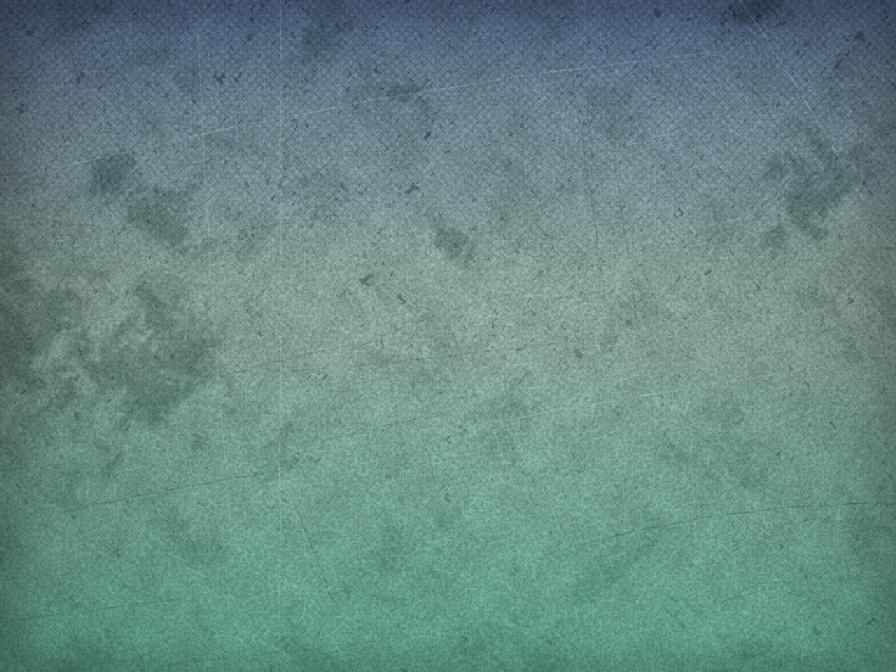
This texture is drawn by a Shadertoy shader. Its source:

```glsl
// Worn teal-to-blue plaster with stains, flecks, fine weave and crossing scratches.

float hash(vec2 p) {
    vec3 q = fract(p.xyx * vec3(0.1031, 0.1030, 0.0973));
    q += dot(q, q.yzx + 33.33);
    return fract((q.x + q.y) * q.z);
}

// Layered, rotated sines: soft mottling around zero.
float mottle(vec2 p) {
    float sum = 0.0, amp = 0.5;
    for (int i = 0; i < 5; i++) {
        p += 0.6 * sin(p.yx * 1.3 + float(i));
        sum += amp * sin(p.x) * sin(p.y + 1.7);
        p = mat2(1.6, 1.2, -1.2, 1.6) * p + 2.3;
        amp *= 0.6;
    }
    return sum;
}

// Cellular distance to the nearest scattered point.
float cellular(vec2 p) {
    float nearest = 2.0;
    for (int j = -1; j <= 1; j++)
    for (int i = -1; i <= 1; i++) {
        vec2 id = floor(p) + vec2(i, j);
        nearest = min(nearest, length(p - id - vec2(hash(id), hash(id + 71.0))));
    }
    return nearest;
}

// Randomly turned, elongated chips; density is the share of filled cells.
float flecks(vec2 p, float scale, float density) {
    p *= scale;
    float blur = 0.7 * scale / iResolution.y, cover = 0.0;
    p += 0.12 * sin(p.yx * 7.0) + 0.06 * sin(p.yx * 17.0);
    for (int j = -1; j <= 1; j++)
    for (int i = -1; i <= 1; i++) {
        vec2 id = floor(p) + vec2(i, j);
        float seed = hash(id + scale), angle = 0.3 + 1.6 * hash(id + 19.0);
        vec2 d = p - id - vec2(hash(id + 5.0), hash(id + 43.0));
        d = mat2(cos(angle), -sin(angle), sin(angle), cos(angle)) * d;
        float r = length(d * vec2(1.0, 1.3 + 2.0 * hash(id + 31.0)));
        float size = 0.12 + 0.24 * hash(id + 57.0);
        float shape = 1.0 - smoothstep(size - blur, size + blur, r);
        cover = max(cover, shape * step(seed, density) * (0.3 + 0.7 * hash(id + 83.0)));
    }
    return cover;
}

// Bowed, broken hairline from a to b with fading ends.
float scratch(vec2 p, vec2 a, vec2 b, float bow, float width) {
    vec2 along = normalize(b - a), q = p - a;
    float len = length(b - a), t = dot(q, along) / len;
    float side = dot(q, vec2(-along.y, along.x)) - bow * 4.0 * t * (1.0 - t);
    side += 0.0008 * sin(t * 37.0 + a.x * 50.0);
    float px = 0.7 / iResolution.y;
    float line = 1.0 - smoothstep(max(width - px, 0.0), width + px, abs(side));
    float ends = smoothstep(0.0, 0.2, t) * smoothstep(1.0, 0.8, t);
    return line * ends * (0.6 + 0.4 * sin(t * 23.0 + b.y * 40.0) * sin(t * 71.0));
}

void mainImage(out vec4 fragColor, in vec2 fragCoord) {
    vec2 uv = fragCoord / iResolution.xy;
    vec2 p = fragCoord / iResolution.y;
    float cloud = mottle(p * 7.0), fine = mottle(p * 45.0 + 4.0);
    float grit = cellular(p * 75.0) - 0.48;

    // Vertical colour wash
    float h = uv.y + 0.015 * cloud;
    vec3 col = mix(vec3(0.38, 0.64, 0.55), vec3(0.45, 0.64, 0.57), smoothstep(0.0, 0.28, h));
    col = mix(col, vec3(0.54, 0.64, 0.60), smoothstep(0.22, 0.54, h));
    col = mix(col, vec3(0.46, 0.55, 0.59), smoothstep(0.54, 0.82, h));
    col = mix(col, vec3(0.32, 0.40, 0.53), smoothstep(0.78, 1.03, h));
    col *= 1.0 + 0.035 * cloud + 0.06 * fine;

    // Stains: centre and radius
    vec3 stains[10] = vec3[10](
        vec3(0.25, 0.675, 0.05), vec3(1.22, 0.73, 0.06), vec3(1.13, 0.98, 0.04),
        vec3(0.61, 0.86, 0.022), vec3(0.165, 0.74, 0.04), vec3(0.67, 0.64, 0.03),
        vec3(0.47, 0.94, 0.035), vec3(0.22, 0.45, 0.09), vec3(1.15, 0.645, 0.022),
        vec3(0.03, 0.50, 0.10));
    float stain = 0.0;
    for (int i = 0; i < 10; i++) {
        float r = length(p - stains[i].xy) / stains[i].z + 0.9 * fine + 0.8 * grit;
        stain = max(stain, 1.0 - smoothstep(0.3, 1.3, r));
    }
    float damp = smoothstep(0.15, 0.6, mottle(p * 19.0 + 9.0) + 0.5 * grit);
    col *= 1.0 - (0.18 * stain + 0.09 * damp) * vec3(1.1, 0.85, 0.9);

    // Chips, denser toward the top
    float worn = 0.16 + 0.22 * smoothstep(0.1, 0.9, uv.y);
    float chips = max(0.9 * flecks(p, 42.0, worn * 0.28), 0.8 * flecks(p + 3.0, 80.0, worn));
    chips = max(chips, 0.65 * flecks(p + 8.0, 140.0, worn * 1.5));
    col *= 1.0 - chips * mix(vec3(0.24, 0.17, 0.18), vec3(0.40, 0.36, 0.29), uv.y);

    // Scattered scratches: long shallow ones, then steep ones
    float light = 0.0, dark = 0.0;
    for (int i = 0; i < 150; i++) {
        float k = float(i), r = hash(vec2(k, 3.0)), s = hash(vec2(k, 17.0));
        vec2 mid = vec2(1.4 * hash(vec2(k, 29.0)), hash(vec2(k, 41.0)));
        float angle = i < 80 ? 0.04 + 0.30 * r : -1.57 + 0.60 * r * r;
        vec2 reach = (0.05 + 0.32 * s * s) * vec2(cos(angle), sin(angle));
        float line = scratch(p, mid - reach, mid + reach, 0.03 * (r - 0.4), 0.0004);
        line *= 0.2 + 0.5 * hash(vec2(k, 53.0));
        if (i % 5 < 3) light += line; else dark += line;
    }
    // Main scratches
    light += scratch(p, vec2(-0.20, 0.67), vec2(1.15, 0.93), 0.035, 0.001);
    light += scratch(p, vec2(0.62, 0.35), vec2(1.30, 0.465), 0.004, 0.001);
    light += scratch(p, vec2(1.06, 1.06), vec2(1.35, 0.58), 0.01, 0.001);
    light += scratch(p, vec2(0.58, 0.74), vec2(0.80, 0.18), 0.005, 0.001);
    light += scratch(p, vec2(0.418, 1.2), vec2(0.416, -0.1), 0.0, 0.0006);
    light += scratch(p, vec2(0.29, 1.1), vec2(0.36, 0.05), -0.01, 0.0008);
    dark += 0.8 * scratch(p, vec2(0.80, 0.17), vec2(1.45, 0.245), 0.032, 0.0008);
    dark += 0.8 * scratch(p, vec2(0.06, 0.23), vec2(0.45, 0.305), 0.004, 0.001);
    dark += scratch(p, vec2(0.43, 0.27), vec2(0.50, 0.09), 0.002, 0.0008);
    col = mix(col, vec3(0.70, 0.79, 0.77), 0.42 * min(light, 1.0));
    col *= 1.0 - 0.28 * min(dark, 1.0);

    // Diagonal mesh and granular surface
    vec2 mesh = smoothstep(0.2, 1.0, sin(vec2(p.x + p.y, p.x - p.y) * 460.0));
    col *= 1.0 - (max(mesh.x, mesh.y) - 0.4) * (0.02 + 0.09 * smoothstep(0.4, 1.0, uv.y));
    col *= 1.0 + 0.16 * (cellular(p * 170.0) - 0.48) + 0.14 * (hash(floor(p * 384.0)) - 0.5);

    // Darkened borders
    vec2 edge = abs(uv - vec2(0.53, 0.46)) * vec2(1.9, 1.75);
    col *= 1.0 - 0.20 * pow(edge.x, 3.0) - 0.10 * pow(edge.y, 4.0);
    vec2 rim = smoothstep(0.0, 0.06, min(uv, 1.0 - uv));
    fragColor = vec4(clamp(col * (0.88 + 0.12 * rim.x * rim.y), 0.0, 1.0), 1.0);
}
```
